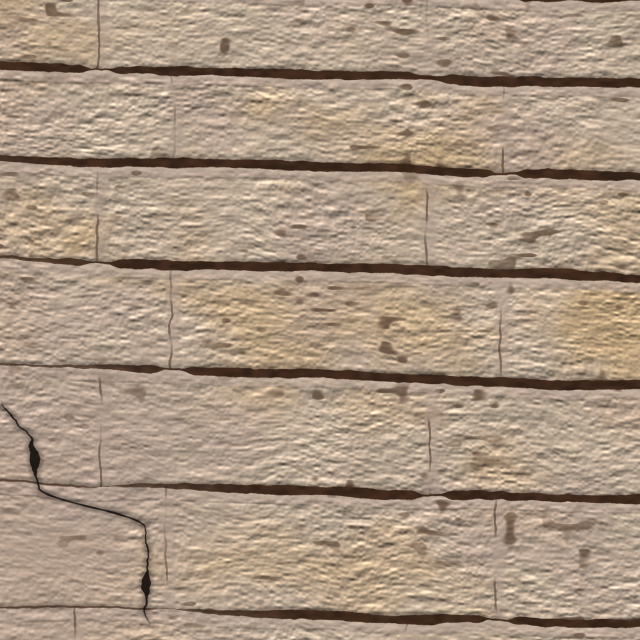
Reproduce this texture procedurally as a three.js fragment shader.

```glsl
// Weathered sandy brick wall: sloping courses, shadowed bed joints, faint head joints and a stepped crack.
#define FIRST_JOINT 0.102
#define COURSE_HEIGHT 0.139
#define COURSE_GROWTH 0.006
#define COURSE_SLOPE 0.030
#define BRICK_LENGTH 0.515
#define JOINT_SHADOW 0.0135
#define MORTAR_LEDGE 0.022
#define GRAIN_CONTRAST 1.35
#define EDGE 0.0013

varying vec2 vUv;

const vec3 SAND = vec3(0.715, 0.645, 0.570);
const vec3 OCHRE = vec3(0.715, 0.610, 0.475);
const vec3 ROSE = vec3(0.690, 0.610, 0.555);
const vec3 LIT_EDGE = vec3(0.790, 0.720, 0.650);
const vec3 PIT = vec3(0.340, 0.260, 0.200);
const vec3 SHADOW = vec3(0.225, 0.150, 0.105);
const vec3 VOID = vec3(0.085, 0.060, 0.050);

float hash(vec2 p) {
  vec3 q = fract(vec3(p.xyx) * 0.1031);
  q += dot(q, q.yzx + 33.33);
  return fract((q.x + q.y) * q.z);
}

float noise(vec2 p) {
  vec2 i = floor(p), f = fract(p);
  f = f * f * (3.0 - 2.0 * f);
  return mix(mix(hash(i), hash(i + vec2(1.0, 0.0)), f.x),
             mix(hash(i + vec2(0.0, 1.0)), hash(i + 1.0), f.x), f.y);
}

float fbm(vec2 p) {
  float sum = 0.0, amp = 0.5;
  for (int i = 0; i < 4; i++) {
    sum += amp * noise(p);
    p = mat2(0.96, 0.28, -0.28, 0.96) * p * 2.07 + 7.3;
    amp *= 0.5;
  }
  return sum;
}

// Horizontally drawn clay grain
float clayHeight(vec2 p) {
  return 0.50 * noise(p * vec2(42.0, 95.0))
       + 0.32 * noise(p * vec2(88.0, 215.0) + 19.0)
       + 0.18 * noise(p * vec2(190.0, 250.0) + 47.0);
}

// Brick coordinate along a course; whole numbers are head joints
float brickCoord(float x, float row) {
  float start = 0.27 + 0.39 * mod(row, 2.0) + 0.05 * (hash(vec2(row + 9.0, 4.0)) - 0.5);
  return (x - start) / BRICK_LENGTH;
}

float headJoint(float x, float row) {
  return (fract(brickCoord(x, row) + 0.5) - 0.5) * BRICK_LENGTH;
}

// Horizontal position of the stepped crack at a depth below the top
float crackPath(float d) {
  return 0.048 * smoothstep(0.625, 0.69, d) + 0.014 * smoothstep(0.69, 0.765, d)
       + 0.168 * smoothstep(0.762, 0.825, d) + 0.016 * (fbm(vec2(d * 45.0, 3.0)) - 0.47);
}

void main() {
  vec2 p = vUv;
  float depth = 1.0 - p.y;

  // Courses grow taller towards the bottom
  float wobble = 0.009 * (noise(p * vec2(8.0, 5.0)) - 0.5)
               + 0.005 * (fbm(p * vec2(55.0, 40.0)) - 0.47);
  float d = depth - COURSE_SLOPE * p.x + wobble;
  float root = sqrt(max(COURSE_HEIGHT * COURSE_HEIGHT
             + 4.0 * COURSE_GROWTH * (d - FIRST_JOINT), 0.0001));
  float course = (root - COURSE_HEIGHT) / (2.0 * COURSE_GROWTH);
  float row = floor(course);
  float line = floor(course + 0.5);
  float below = (course - line) * root;

  // Brick tint, blotches and a smeared lower left corner
  float blotch = fbm(p * vec2(5.0, 8.0) + 11.0);
  float smear = smoothstep(0.42, 0.12, p.x + 0.25 * (blotch - 0.5)) * smoothstep(0.5, 0.32, p.y);
  float tint = hash(vec2(floor(brickCoord(p.x, row)) + 20.0, row + 31.0));
  float warmth = smoothstep(0.38, 0.68, blotch) * (0.35 + 0.65 * tint);
  vec3 color = mix(SAND, OCHRE, warmth);
  color = mix(color, ROSE, max(0.8 * smear, 0.6 * smoothstep(0.5, 0.7, fbm(p * 6.0 + 40.0))));
  color *= 0.94 + 0.14 * fbm(p * vec2(14.0, 20.0) + 5.0);

  // Mortar ledge under each bed joint
  float ledge = step(0.0, below) * smoothstep(MORTAR_LEDGE + 0.002, MORTAR_LEDGE - 0.003, below);
  color = mix(color, ROSE * 1.02, 0.75 * ledge);
  float lip = smoothstep(0.003, 0.0, abs(below - MORTAR_LEDGE)) * noise(p * vec2(24.0, 9.0));
  color *= 1.0 - 0.22 * lip;

  // Raking light over the grain
  vec2 g = p + 0.012 * vec2(noise(p * 13.0), noise(p * 11.0 + 8.0)) + vec2(0.0, COURSE_SLOPE * p.x);
  float relief = clayHeight(g) - clayHeight(g + vec2(-0.0012, 0.0034));
  float rough = mix(0.6, 1.2, noise(p * vec2(9.0, 14.0) + 3.0)) * (1.0 - 0.4 * max(ledge, smear));
  color *= 1.0 + GRAIN_CONTRAST * rough * relief;

  // Pits and short flaked streaks
  float patches = smoothstep(0.35, 0.65, fbm(p * vec2(8.0, 13.0) + 60.0));
  float pits = smoothstep(0.76, 0.91, noise(g * vec2(36.0, 82.0) + 71.0)) * patches;
  color = mix(color, PIT, 0.75 * pits * (1.0 - 0.5 * smear));

  // Faint, broken head joints
  float head = headJoint(p.x + 0.010 * (fbm(p * 35.0) - 0.47), row);
  color = mix(color, ROSE, 0.45 * smoothstep(0.014, 0.006, abs(head)));
  float headLine = smoothstep(0.0028, 0.0006, abs(head + 0.004));
  color = mix(color, PIT, 0.65 * headLine * smoothstep(0.3, 0.65, noise(p * 28.0 + 15.0)));

  // Bed joint shadow, thin at lower left and bridged by mortar near head joints
  float fadeStart = 0.10 * (line - 2.6);
  float open = mix(0.22, 1.0, smoothstep(fadeStart, fadeStart + 0.28, p.x));
  float bridge = smoothstep(0.034, 0.012, abs(headJoint(p.x, line - 1.0)));
  bridge *= smoothstep(0.25, 0.6, hash(vec2(line + 5.0, floor(brickCoord(p.x, line - 1.0) + 0.5) + 8.0)));
  float thick = JOINT_SHADOW * open * (1.0 - 0.8 * bridge) * (0.75 + 0.5 * noise(p * vec2(18.0, 6.0)));
  float fromShadow = abs(below) - 0.5 * thick;
  float litRim = smoothstep(0.006, 0.001, abs(below - 0.5 * thick - 0.003));
  color = mix(color, LIT_EDGE, 0.4 * litRim * open);
  color *= 1.0 - 0.22 * smoothstep(0.009, 0.0, fromShadow) * step(below, 0.0);
  vec3 shade = SHADOW * (0.85 + 0.4 * noise(p * vec2(70.0, 130.0)));
  color = mix(color, shade, smoothstep(EDGE, -EDGE, fromShadow) * mix(0.65, 1.0, open));

  // Stepped crack with two wider breaks
  float slope = (crackPath(depth + 0.002) - crackPath(depth - 0.002)) / 0.004;
  float crack = abs(p.x - crackPath(depth)) / sqrt(1.0 + slope * slope);
  float width = 0.0013 + 0.0065 * smoothstep(0.035, 0.0, abs(depth - 0.715))
              + 0.0060 * smoothstep(0.025, 0.0, abs(depth - 0.912));
  width *= 0.6 + 0.8 * noise(p * 75.0);
  float cracked = smoothstep(0.625, 0.64, depth) * smoothstep(0.985, 0.95, depth);
  color *= 1.0 - 0.25 * cracked * smoothstep(0.010, 0.0, crack - width);
  color = mix(color, VOID, 0.9 * cracked * smoothstep(EDGE, -EDGE, crack - width));

  gl_FragColor = vec4(clamp(color, 0.0, 1.0), 1.0);
}
```
